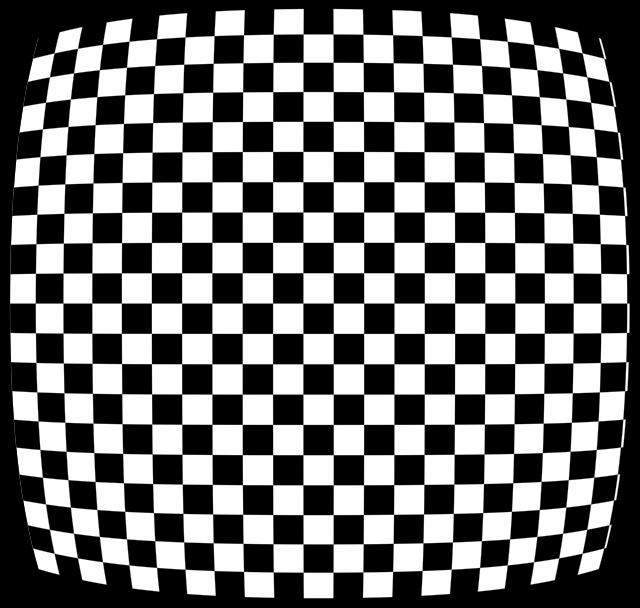
Reproduce this pattern procedurally as a WebGL 2 fragment shader.

```glsl
#version 300 es
precision highp float;

uniform vec2 u_resolution;
out vec4 outColor;

// Lengths are fractions of the canvas height
const vec2 BOARD_CENTER = vec2(0.4978, 0.5007);  // fraction of the canvas
const float CELL_SIZE = 0.04993;                 // at the center of the bulge
const float LENS_RADIUS = 0.5487;
const float BULGE_SOFT = 0.023;                  // fourth-power term
const float BULGE_RIM = 0.030;                   // eighth-power term
const vec2 BOARD_MIN = vec2(-10.5, -9.95);       // in cells
const vec2 BOARD_MAX = vec2(10.6, 9.95);
const float EDGE_PIXELS = 1.2;
const vec3 BLACK = vec3(0.0);
const vec3 WHITE = vec3(0.995);

// Barrel lens: canvas offset to flat board position, in cells
vec2 unbulge(vec2 offset) {
    float r2 = dot(offset, offset) / (LENS_RADIUS * LENS_RADIUS);
    float r4 = r2 * r2;
    return offset / CELL_SIZE * (1.0 + BULGE_SOFT * r4 + BULGE_RIM * r4 * r4);
}

// Signed distance to the nearest integer, positive in even cells
vec2 stripeDistance(vec2 t) {
    return 0.5 - abs(mod(t + 0.5, 2.0) - 1.0);
}

float checker(vec2 cell, vec2 blur) {
    vec2 side = clamp(2.0 * stripeDistance(cell) / blur, -1.0, 1.0);
    return 0.5 + 0.5 * side.x * side.y;
}

float boardMask(vec2 cell, vec2 blur) {
    vec2 inside = min(cell - BOARD_MIN, BOARD_MAX - cell);
    vec2 cover = clamp(inside / blur + 0.5, 0.0, 1.0);
    return cover.x * cover.y;
}

void main() {
    vec2 offset = (gl_FragCoord.xy - BOARD_CENTER * u_resolution) / u_resolution.y;
    vec2 cell = unbulge(offset);

    // Edge width in cells along each board axis
    vec2 dx = dFdx(cell);
    vec2 dy = dFdy(cell);
    vec2 blur = EDGE_PIXELS * sqrt(dx * dx + dy * dy);

    // Columns are centered on the axis, rows meet at it
    float light = checker(cell + vec2(0.5, 0.0), blur) * boardMask(cell, blur);
    outColor = vec4(mix(BLACK, WHITE, light), 1.0);
}
```
